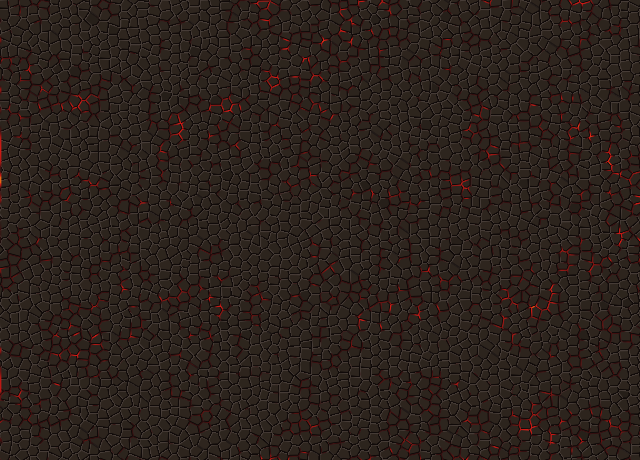
Write a WebGL 1 fragment shader that draws this texture.

```glsl
precision highp float;
// Cooling lava crust: small dark stone cells separated by thin bevelled cracks.
// A jittered, staggered Voronoi grid gives the cells; the facing of each edge picks
// a lit or shadowed rim, and layered noise lets embers glow in some of the cracks.

uniform vec2 u_resolution;

const float CELLS_PER_HEIGHT = 46.0;
const float JITTER = 0.60;
const vec2 LIGHT_DIR = vec2(-0.83, 0.56);

const vec3 STONE = vec3(0.176, 0.143, 0.115);
const vec3 SHADOW = vec3(0.062, 0.040, 0.034);
const vec3 RIM = vec3(0.275, 0.235, 0.215);
const vec3 EMBER_DIM = vec3(0.195, 0.060, 0.060);
const vec3 EMBER_HOT = vec3(0.820, 0.100, 0.080);
const vec3 EMBER_ORANGE = vec3(0.920, 0.400, 0.080);

// Hashes built from products and fract
vec2 hash2(vec2 p) {
    vec3 q = fract(p.xyx * vec3(0.1031, 0.1030, 0.0973));
    q += dot(q, q.yzx + 33.33);
    return fract((q.xx + q.yz) * q.zy);
}

float hash1(vec2 p) {
    return hash2(p + 71.0).x;
}

float valueNoise(vec2 p) {
    vec2 i = floor(p);
    vec2 f = fract(p);
    vec2 u = f * f * (3.0 - 2.0 * f);
    float low = mix(hash1(i), hash1(i + vec2(1.0, 0.0)), u.x);
    float high = mix(hash1(i + vec2(0.0, 1.0)), hash1(i + vec2(1.0, 1.0)), u.x);
    return mix(low, high, u.y);
}

// Centre of a cell; odd columns are shifted by half a cell
vec2 cellSite(vec2 id, float jitter) {
    vec2 stagger = vec2(0.0, 0.5 * mod(id.x, 2.0));
    return id + 0.5 + stagger + jitter * (hash2(id) - 0.5);
}

vec2 nearestCell(vec2 p, vec2 home, float jitter) {
    vec2 bestId = home;
    float best = 100.0;
    for (int y = -2; y <= 2; y++) {
        for (int x = -2; x <= 2; x++) {
            vec2 id = home + vec2(float(x), float(y));
            vec2 toSite = cellSite(id, jitter) - p;
            float d = dot(toSite, toSite);
            if (d < best) {
                best = d;
                bestId = id;
            }
        }
    }
    return bestId;
}

// xy: outward normal of the closest edge, z: distance to it
vec3 closestEdge(vec2 p, vec2 home, vec2 site, float jitter) {
    vec3 edge = vec3(0.0, 1.0, 100.0);
    for (int y = -2; y <= 2; y++) {
        for (int x = -2; x <= 2; x++) {
            vec2 other = cellSite(home + vec2(float(x), float(y)), jitter);
            vec2 across = other - site;
            if (dot(across, across) > 0.0001) {
                vec2 normal = normalize(across);
                float d = dot(0.5 * (site + other) - p, normal);
                if (d < edge.z) edge = vec3(normal, d);
            }
        }
    }
    return edge;
}

float band(float d, float width, float blur) {
    return 1.0 - smoothstep(width - 0.5 * blur, width + 0.5 * blur, d);
}

// Short flecks, slightly gathered in broad slanted patches
float crackHeat(vec2 p) {
    vec2 slanted = vec2(p.x * 0.8 + p.y * 0.5, (p.y * 0.9 - p.x * 0.45) * 1.5);
    float patches = valueNoise(slanted * 0.16 + 17.0);
    float flecks = valueNoise(p * 1.05 + 5.0);
    return 0.34 * patches + 0.66 * flecks;
}

vec3 emberColor(float heat) {
    vec3 color = mix(EMBER_DIM, EMBER_HOT, smoothstep(0.68, 0.92, heat));
    return mix(color, EMBER_ORANGE, smoothstep(0.90, 1.0, heat));
}

void main() {
    vec2 uv = gl_FragCoord.xy / u_resolution.y;
    vec2 p = uv * CELLS_PER_HEIGHT;
    float pixel = CELLS_PER_HEIGHT / u_resolution.y;

    // Cell geometry
    vec2 home = floor(p - vec2(0.0, 0.25));
    vec2 id = nearestCell(p, home, JITTER);
    vec3 edge = closestEdge(p, home, cellSite(id, JITTER), JITTER);

    // Stone faces, nearly flat, with a few darker ones
    float tone = 1.0 + 0.05 * (hash1(id) - 0.5) - 0.15 * step(0.99, hash1(id + 31.0));
    vec3 color = STONE * tone;

    // Bevel: lit rims face the light, the others fall into shadow
    float facing = smoothstep(-0.15, 0.25, dot(edge.xy, LIGHT_DIR));
    float rimWidth = mix(0.115, 0.090, facing);
    color = mix(color, mix(SHADOW, RIM, facing), band(edge.z, rimWidth, pixel));

    // Embers tint mostly the lit side of a crack
    float heat = crackHeat(p);
    float emberWidth = mix(0.02, 0.10, facing);
    float glow = smoothstep(0.54, 0.64, heat) * band(edge.z, emberWidth, pixel);
    color = mix(color, emberColor(heat), glow);

    // Broken hot fringe along the left border
    float fringeHeat = 0.45 * valueNoise(vec2(3.0, uv.y * 5.0)) + 0.55 * valueNoise(vec2(9.0, p.y));
    float fringe = smoothstep(0.5, 0.7, fringeHeat) * band(uv.x, 0.003, 0.003);
    color = mix(color, emberColor(fringeHeat + 0.1), fringe);

    gl_FragColor = vec4(color, 1.0);
}
```
